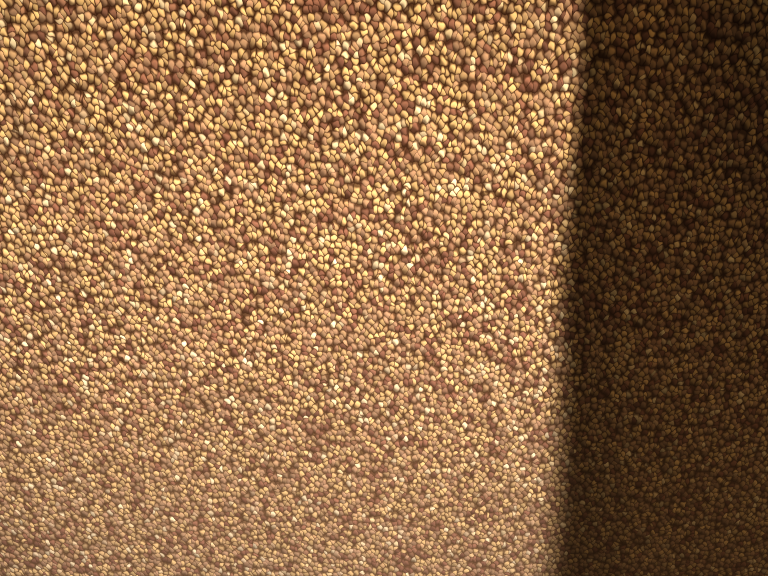
Reproduce this texture procedurally as a Shadertoy shader.

```glsl
vec3 hash3(vec2 cell) {
    vec3 p = fract(vec3(cell.xyx) * vec3(0.1031, 0.1030, 0.0973));
    p += dot(p, p.yxz + 33.33);
    return fract((p.xxy + p.yzz) * p.zyx);
}

// Broad drifting variation, roughly -1 to 1
float layeredSines(vec2 p) {
    float sum = 0.0;
    float amplitude = 0.5;
    for (int i = 0; i < 4; i++) {
        sum += amplitude * sin(p.x + 1.7 * sin(p.y)) * cos(p.y - 0.6 * p.x);
        p = mat2(1.5, 1.1, -1.1, 1.5) * p + 2.3;
        amplitude *= 0.6;
    }
    return sum;
}

// Nearest grain: offset from its centre, and the gap to the next grain
void nearestGrain(vec2 p, out vec2 offset, out float gap, out vec2 id) {
    vec2 base = floor(p);
    float first = 8.0;
    float second = 8.0;
    for (int y = -1; y <= 1; y++) {
        for (int x = -1; x <= 1; x++) {
            vec2 cell = base + vec2(x, y);
            vec3 rnd = hash3(cell);
            vec2 delta = p - cell - rnd.xy;
            float d = length(delta) + 0.16 * rnd.z;
            if (d < first) {
                second = first;
                first = d;
                offset = delta;
                id = cell;
            } else {
                second = min(second, d);
            }
        }
    }
    gap = second - first;
}

// Mixed sandstone: rosy tan to gold, with some plum and a few pale chips
vec3 grainColor(vec3 rnd, float redness) {
    vec3 rosy = vec3(0.74, 0.56, 0.43);
    vec3 gold = vec3(0.87, 0.70, 0.47);
    vec3 plum = vec3(0.56, 0.37, 0.29);
    vec3 pale = vec3(0.98, 0.87, 0.70);
    vec3 color = mix(rosy, gold, smoothstep(0.1, 0.8, rnd.x));
    float plumShare = 0.17 + 0.10 * redness;
    color = mix(color, plum, 1.0 - smoothstep(plumShare - 0.08, plumShare + 0.08, rnd.y));
    color = mix(color, pale, smoothstep(0.86, 1.0, rnd.y));
    return color * mix(0.90, 1.14, rnd.z);
}

vec3 gravel(vec2 p, float height, float redness) {
    // Warp the outlines so that grains look broken rather than tiled
    p += 0.09 * sin(p.yx * 4.7 + 1.5 * sin(p * 2.3));
    vec2 offset;
    vec2 id;
    float gap;
    nearestGrain(p, offset, gap, id);
    vec3 rnd = hash3(id + 71.0);

    // Tilted facets catch the light from the upper right
    vec2 facet = offset + 0.30 * (rnd.zx - 0.5);
    float light = 1.03 + 0.50 * dot(facet, vec2(0.5, 0.85));

    // Uneven gaps: grains touch in places and leave deep pits in others
    float body = smoothstep(-0.08, mix(0.06, 0.30, rnd.x), gap);
    float pit = smoothstep(0.42, 0.82, length(offset + vec2(0.08, 0.14)));
    float under = smoothstep(0.10, 0.55, -dot(offset, vec2(0.5, 0.85)));
    body *= (1.0 - 0.75 * pit) * (1.0 - 0.45 * under);
    vec3 crevice = mix(vec3(0.36, 0.24, 0.15), vec3(0.20, 0.10, 0.05), height);
    return mix(crevice, grainColor(rnd, redness) * light, body);
}

// 2 by 2 samples keep the small grains smooth
vec3 smoothGravel(vec2 p, float height, float redness, float pixel) {
    vec3 sum = vec3(0.0);
    for (int i = 0; i < 4; i++) {
        vec2 shift = vec2(i & 1, i >> 1) - 0.5;
        sum += gravel(p + 0.5 * pixel * shift, height, redness);
    }
    return 0.25 * sum;
}

// 1 in sunlight, 0 beyond the slightly leaning shadow edge
float sunlight(vec2 uv) {
    float edge = mix(0.952, 1.006, uv.y) + 0.006 * sin(uv.y * 9.0);
    float blur = mix(0.042, 0.020, uv.y);
    return 1.0 - smoothstep(edge - blur, edge + blur, uv.x);
}

void mainImage(out vec4 fragColor, in vec2 fragCoord) {
    vec2 uv = fragCoord / iResolution.y;
    float aspect = iResolution.x / iResolution.y;
    float x = uv.x / aspect;

    // Receding wall: grains shrink toward the bottom
    float scale = 108.0 / (0.82 + 0.36 * uv.y);
    vec2 grainSpace = vec2(uv.x - 0.5 * aspect, uv.y) * scale + 200.0;

    float patches = layeredSines(uv * 7.0);
    vec2 toCenter = uv - vec2(0.74, 0.48);
    float redness = 0.7 * patches + 0.6 * exp(-7.0 * dot(toCenter, toCenter));
    vec3 color = smoothGravel(grainSpace, uv.y, redness, scale / iResolution.y);

    // Hazier and more muted low down, warmer above
    vec3 haze = vec3(0.64, 0.50, 0.36);
    color = mix(color, haze, 0.22 * (1.0 - smoothstep(0.0, 0.5, uv.y)));
    color *= mix(vec3(1.02, 1.02, 1.03), vec3(1.10, 1.06, 0.95), uv.y);

    // Lens falloff and gentle mottling
    vec2 lens = vec2(x - 0.45, uv.y - 0.5);
    float falloff = 1.10 - 0.50 * dot(lens, lens);
    vec3 lit = color * falloff * (1.0 + 0.04 * patches);

    // Shade is darkest by the edge and in the far upper corner
    float shade = 0.30 + 0.06 * smoothstep(0.73, 0.86, x);
    shade -= 0.09 * smoothstep(0.80, 1.0, x) * smoothstep(0.2, 1.0, uv.y);
    vec3 shadowed = color * shade * vec3(1.0, 0.86, 0.62);
    fragColor = vec4(clamp(mix(shadowed, lit, sunlight(uv)), 0.0, 1.0), 1.0);
}
```
